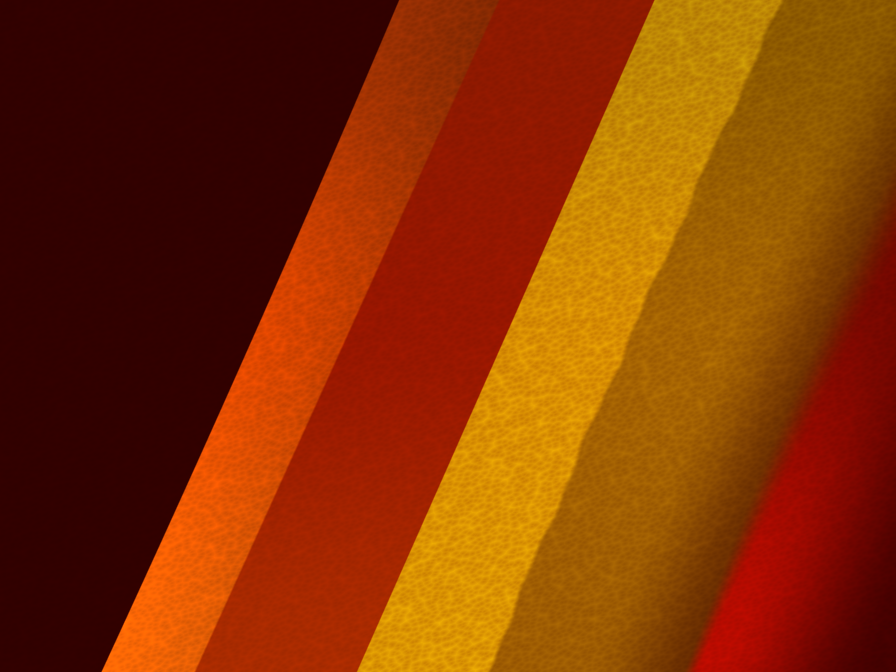
Write a Shadertoy shader that draws this background.

```glsl
vec2 hash2(vec2 cell) {
    vec2 q = vec2(dot(cell, vec2(127.1, 311.7)), dot(cell, vec2(269.5, 183.3)));
    return fract(sin(q) * 43758.5);
}

// Distance to the nearest scattered point
float cellular(vec2 p) {
    vec2 cell = floor(p), local = fract(p);
    float nearest = 2.0;
    for (int y = -1; y <= 1; y++) {
        for (int x = -1; x <= 1; x++) {
            vec2 offset = vec2(x, y);
            nearest = min(nearest, length(offset + hash2(cell + offset) - local));
        }
    }
    return nearest;
}

// Paper grain, centred near zero
float paperGrain(vec2 p) {
    vec2 fibre = vec2(p.x + 0.4 * p.y, p.y - 0.4 * p.x);
    float fine = cellular(fibre * vec2(85.0, 150.0));
    float coarse = cellular(fibre * vec2(28.0, 47.0) + 9.0);
    return 0.7 * (fine - 0.5) + 0.3 * (coarse - 0.5);
}

// Coverage to the right of a slanted line; foot is its x at the bottom
float rightOf(vec2 p, float foot, float slope, float blur) {
    return smoothstep(-blur, blur, p.x - foot - slope * p.y);
}

// Blend of three colours from bottom to top
vec3 ramp(vec3 low, vec3 middle, vec3 high, float y) {
    return mix(mix(low, middle, smoothstep(0.0, 0.55, y)), high, smoothstep(0.45, 1.0, y));
}

void mainImage(out vec4 fragColor, in vec2 fragCoord) {
    vec2 p = fragCoord / iResolution.xy * vec2(4.0 / 3.0, 1.0);
    float pixel = 1.0 / iResolution.y;
    float grain = paperGrain(p);
    float bow = p.y * (1.0 - p.y);

    // Dark backdrop
    vec3 color = vec3(0.195, 0.004, 0.0) * (1.0 + 0.1 * grain);

    // Orange strip, brightest along its outer edge
    vec3 orange = ramp(vec3(0.97, 0.40, 0.02), vec3(0.86, 0.27, 0.0), vec3(0.58, 0.18, 0.01), p.y);
    float inward = (p.x - 0.151 - 0.443 * p.y) / 0.14;
    orange *= 1.06 - 0.14 * inward + 0.22 * grain;
    color = mix(color, orange, rightOf(p, 0.151 + 0.02 * bow, 0.443, pixel));

    // Deep red strip
    vec3 red = ramp(vec3(0.67, 0.17, 0.0), vec3(0.60, 0.085, 0.0), vec3(0.56, 0.10, 0.0), p.y);
    red *= 1.0 + 0.13 * grain;
    color = mix(color, red, rightOf(p, 0.290, 0.453, 1.5 * pixel));

    // Yellow strip
    vec3 yellow = ramp(vec3(0.87, 0.60, 0.01), vec3(0.86, 0.57, 0.01), vec3(0.75, 0.54, 0.02), p.y);
    yellow *= 1.0 + grain * vec3(0.18, 0.34, 0.5);
    color = mix(color, yellow, rightOf(p, 0.531, 0.443, pixel));

    // Ochre fold with an uneven crease
    vec3 ochre = ramp(vec3(0.63, 0.37, 0.01), vec3(0.66, 0.40, 0.01), vec3(0.56, 0.36, 0.0), p.y);
    ochre *= 1.0 + grain * vec3(0.18, 0.28, 0.4);
    float waver = 0.0025 * sin(31.0 * p.y) + 0.0015 * sin(83.0 * p.y + 1.0);
    float crease = 0.726 - 0.03 * bow + waver;
    color = mix(color, ochre, rightOf(p, crease, 0.439, 0.003 + pixel));

    // Shade gathering towards the last fold
    float beyond = p.x - 1.028 - 0.455 * p.y + 0.05 * bow;
    float shade = smoothstep(-0.17, 0.02, beyond);
    color *= 1.0 - shade * vec3(0.36, 0.55, 0.6);

    // Glowing red fold sinking into darkness
    float depth = max(beyond, 0.0);
    vec3 ember = mix(vec3(0.74, 0.045, 0.0), vec3(0.46, 0.03, 0.0), smoothstep(0.0, 0.65, p.y));
    ember = mix(ember, vec3(0.27, 0.003, 0.0), smoothstep(0.02, 0.28, depth));
    ember *= 1.0 + 0.16 * grain;
    float softness = 0.012 + 0.04 * p.y;
    color = mix(color, ember, smoothstep(-softness, softness, beyond));

    fragColor = vec4(clamp(color, 0.0, 1.0), 1.0);
}
```
